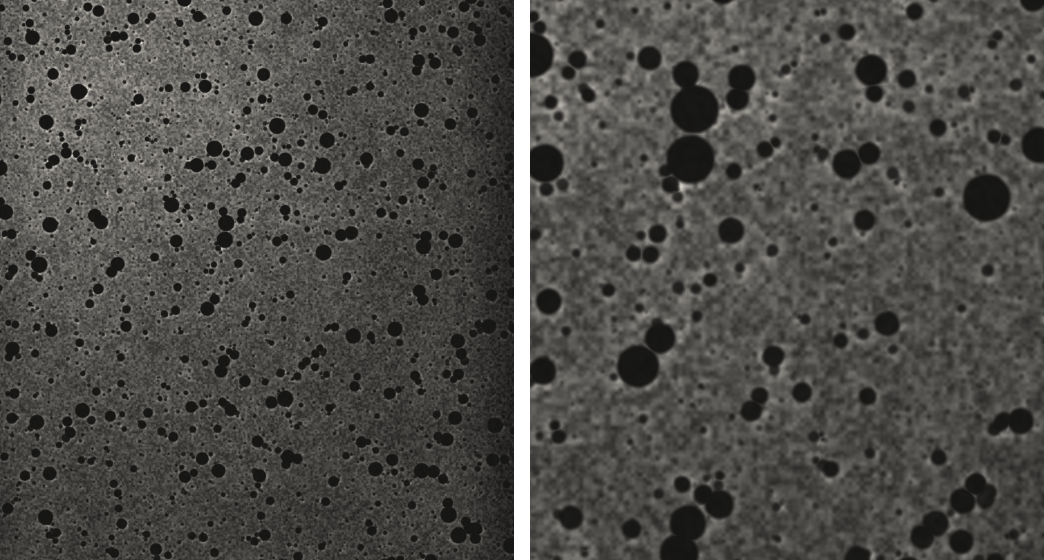
Left, the full canvas; right, a detail of the centre.
Give the GLSL for this texture, as a Shadertoy shader.

```glsl
// Dark grey porous slab: fine grain pitted with round black pores, lit from the upper left.

const vec3  STONE_TINT    = vec3(1.01, 0.99, 0.95);
const vec3  PORE_COLOR    = vec3(0.088, 0.087, 0.082);
const float AMBIENT       = 0.228;
const float GLOW          = 0.20;
const vec2  GLOW_CENTER   = vec2(0.20, 0.85);
const vec2  GLOW_SIZE     = vec2(0.50, 0.50);
const float EDGE_SHADE    = 0.58;   // brightness left at the right border
const float GRAIN_FREQ    = 250.0;  // grains per canvas height
const float GRAIN_AMOUNT  = 0.85;
const float MOTTLE_AMOUNT = 0.14;
const float PORE_SOFTNESS = 0.0016;
const float RIM_WIDTH     = 0.0028;
const float RIM_GAIN      = 0.30;
const vec2  LIGHT_DIR     = vec2(-0.6, 0.8);

float hash(vec2 p) {
    vec3 q = fract(vec3(p.xyx) * 0.1031);
    q += dot(q, q.yzx + 33.33);
    return fract((q.x + q.y) * q.z);
}

vec2 hash2(vec2 p) {
    return vec2(hash(p + 17.3), hash(p + 71.9));
}

float noise(vec2 p) {
    vec2 i = floor(p), f = fract(p);
    f = f * f * (3.0 - 2.0 * f);
    return mix(mix(hash(i), hash(i + vec2(1, 0)), f.x),
               mix(hash(i + vec2(0, 1)), hash(i + vec2(1, 1)), f.x), f.y);
}

// Keeps the nearer pore: x = signed distance, yz = outward direction.
vec3 nearer(vec3 best, vec2 offset, float radius) {
    float len = length(offset);
    float d = len - radius;
    return d < best.x ? vec3(d, offset / max(len, 1e-5)) : best;
}

// Jittered pores; some carry a smaller satellite that touches or overlaps them.
vec3 pores(vec2 p, float freq, float density, vec2 radii, float pairing, float seed) {
    vec3 best = vec3(1.0, 0.0, 0.0);
    vec2 cell = floor(p * freq);
    for (int y = -1; y <= 1; y++)
    for (int x = -1; x <= 1; x++) {
        vec2 id = cell + vec2(x, y);
        vec2 key = id + seed;
        if (hash(key) > density) continue;
        vec2 size = hash2(key + 5.7);
        float radius = mix(radii.x, radii.y, size.x * mix(0.6, 1.0, size.x));
        vec2 offset = p - (id + hash2(key + 40.1)) / freq;
        best = nearer(best, offset, radius);
        if (hash(key + 93.2) < pairing) {
            float angle = 6.2832 * hash(key + 58.4);
            float small = radius * mix(0.4, 0.95, size.y);
            vec2 shift = vec2(cos(angle), sin(angle)) * (radius + small);
            best = nearer(best, offset - shift * mix(0.75, 1.15, hash(key + 29.6)), small);
        }
    }
    return best;
}

// Blends one pore layer, with its lit rim, over the surface.
vec3 carve(vec3 color, vec3 pore, float depth) {
    float soft = max(PORE_SOFTNESS, 0.7 / iResolution.y);
    float facing = 0.65 - 0.35 * dot(pore.yz, LIGHT_DIR);
    float rim = exp(-pow((pore.x - RIM_WIDTH * 0.7) / RIM_WIDTH, 2.0));
    color *= 1.0 + RIM_GAIN * depth * facing * rim;
    float inside = 1.0 - smoothstep(-soft, soft, pore.x);
    return mix(color, PORE_COLOR, inside * depth);
}

void mainImage(out vec4 fragColor, in vec2 fragCoord) {
    vec2 uv = fragCoord / iResolution.xy;
    vec2 p = fragCoord / iResolution.y;

    // Uneven lighting
    vec2 q = (uv - GLOW_CENTER) / GLOW_SIZE;
    float light = AMBIENT + GLOW * exp(-dot(q, q));
    light *= mix(EDGE_SHADE, 1.0, smoothstep(1.01, 0.88, uv.x));
    light *= mix(0.85, 1.0, smoothstep(-0.02, 0.07, uv.x));

    // Grain and faint mottling
    float grain = 0.65 * noise(p * GRAIN_FREQ) + 0.35 * noise(p.yx * GRAIN_FREQ * 1.7 + 31.0);
    float mottle = noise(p * 45.0 + 9.0) + noise(p * 13.0 + 4.0) - 1.0;
    light *= 1.0 + GRAIN_AMOUNT * (grain - 0.5) + MOTTLE_AMOUNT * mottle;
    vec3 color = light * STONE_TINT;

    // Pores from dust specks to large pits
    color = carve(color, pores(p, 78.0, 0.35, vec2(0.0008, 0.0019), 0.0, 411.0), 0.55);
    color = carve(color, pores(p, 48.0, 0.42, vec2(0.0016, 0.0038), 0.15, 307.0), 0.85);
    color = carve(color, pores(p, 27.0, 0.42, vec2(0.0038, 0.0080), 0.25, 203.0), 0.97);
    color = carve(color, pores(p, 17.0, 0.62, vec2(0.0070, 0.0145), 0.50, 101.0), 1.0);

    // Faint texture inside the pits
    color += 0.02 * (grain - 0.5);
    fragColor = vec4(clamp(color, 0.0, 1.0), 1.0);
}
```
